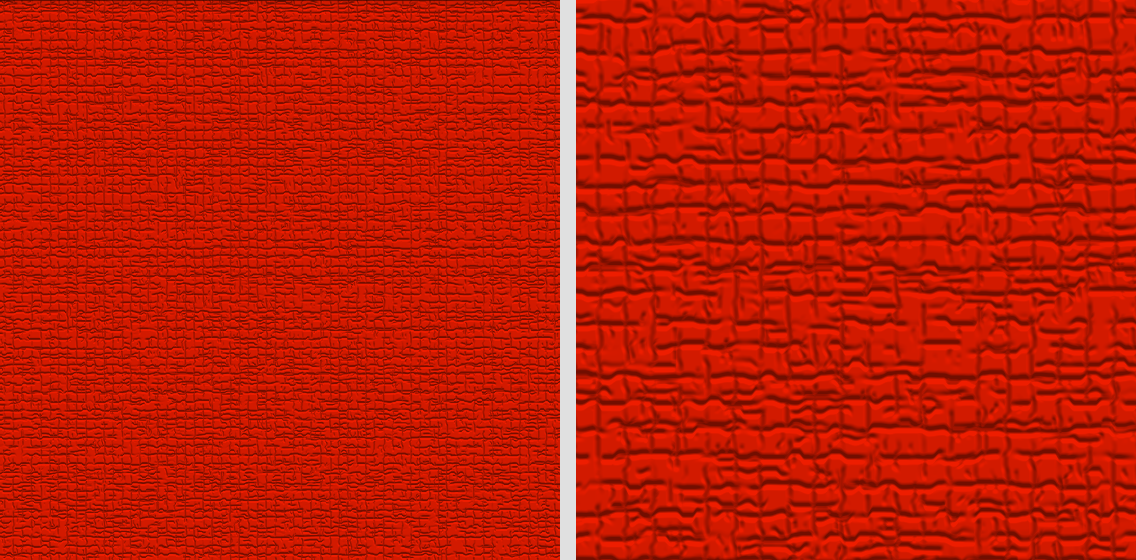
Left: the whole. Right: its middle third, enlarged.
Give the GLSL for this texture, as a Shadertoy shader.

```glsl
// Red embossed linen: a regular grid of fine, slightly ragged grooves with
// short broken threads between them is cut into a flat sheet, then lit from
// above so that each raised block has a dark lower and a bright upper rim.

const vec3 CLOTH_RED = vec3(0.825, 0.101, 0.0);
const float RELIEF_STEP = 0.75 / 512.0;

float hash(vec2 p) {
    return fract(sin(dot(p, vec2(127.1, 311.7))) * 43758.5453);
}

float valueNoise(vec2 p) {
    vec2 cell = floor(p);
    vec2 f = fract(p);
    f = f * f * (3.0 - 2.0 * f);
    float low = mix(hash(cell), hash(cell + vec2(1.0, 0.0)), f.x);
    float high = mix(hash(cell + vec2(0.0, 1.0)), hash(cell + vec2(1.0, 1.0)), f.x);
    return mix(low, high, f.y);
}

// Depth of a family of parallel grooves, each with its own place and gaps.
// spread: jitter and wander, in pitches; gaps: strength range that fades in.
float grooves(float across, float along, float count, float halfWidth,
              vec2 spread, vec2 frequency, vec2 gaps, float seed) {
    float u = across * count;
    float depth = 0.0;
    for (int k = -1; k <= 1; k++) {
        float id = floor(u) + float(k);
        float track = id * 3.0 + seed;
        float own = hash(vec2(track, seed));
        float ragged = valueNoise(vec2(along * frequency.x, track));
        float wander = smoothstep(0.2, 0.8, ragged) - 0.5;
        float center = id + 0.5 + spread.x * (own - 0.5) + spread.y * wander;
        float gapNoise = valueNoise(vec2(along * frequency.y, track + 1.0));
        float strength = 0.75 * gapNoise + 0.25 * hash(vec2(seed, track));
        float profile = 1.0 - smoothstep(0.0, halfWidth, abs(u - center));
        depth = max(depth, profile * smoothstep(gaps.x, gaps.y, strength));
    }
    return depth;
}

// Combined groove depth: 0 on the flat blocks, 1 at the bottom of a groove.
float weave(vec2 p) {
    float rows = grooves(p.y, p.x, 62.0, 0.19, vec2(0.28, 0.20),
                         vec2(125.0, 90.0), vec2(0.12, 0.45), 11.0);
    float threads = grooves(p.y, p.x, 110.0, 0.32, vec2(0.45, 0.35),
                            vec2(140.0, 75.0), vec2(0.46, 0.68), 211.0);
    float columns = grooves(p.x, p.y, 62.0, 0.18, vec2(0.14, 0.12),
                            vec2(130.0, 125.0), vec2(0.18, 0.55), 401.0);
    float scratches = grooves(p.x, p.y, 140.0, 0.36, vec2(0.5, 0.4),
                              vec2(150.0, 130.0), vec2(0.60, 0.82), 809.0);
    return max(max(rows, 0.9 * threads), max(0.75 * columns, 0.65 * scratches));
}

void mainImage(out vec4 fragColor, in vec2 fragCoord) {
    vec2 p = fragCoord / iResolution.xy;

    // Relief lit from above and slightly from the right
    vec2 towardLight = vec2(0.2, 1.0) * RELIEF_STEP;
    float depth = weave(p);
    float slope = weave(p + towardLight) - weave(p - towardLight);

    // Shaded rims, bright rims and darker groove bottoms
    float tone = 1.0 + clamp(0.40 * slope - 0.30 * depth, -0.46, 0.13);

    // Dark rim along the top edge
    tone *= 1.0 - 0.5 * smoothstep(0.997, 0.999, p.y);

    fragColor = vec4(CLOTH_RED * tone, 1.0);
}
```
